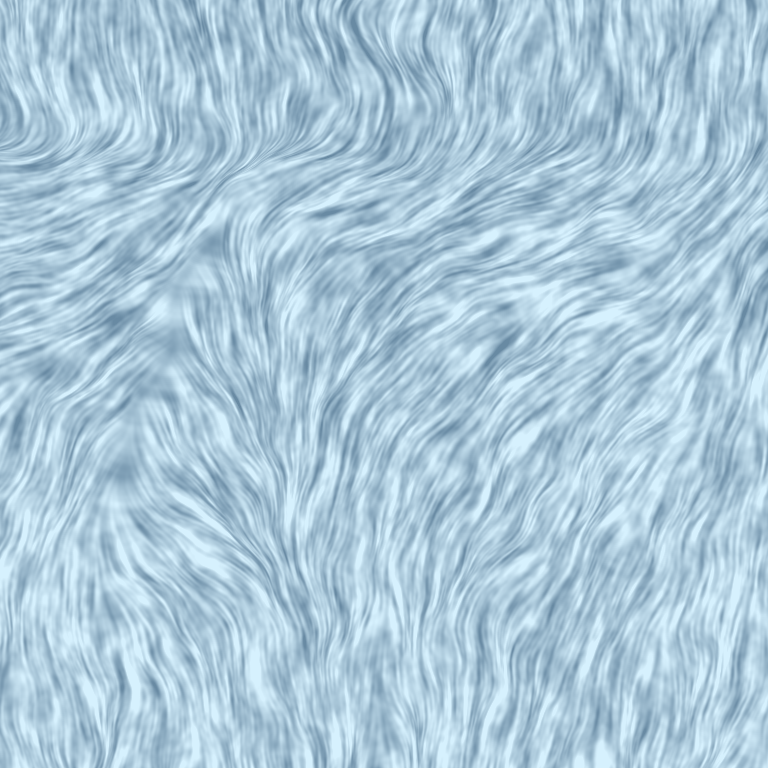
Give the GLSL for this texture, as a WebGL 2 fragment shader.

```glsl
#version 300 es
precision highp float;
// Pale blue long-pile fur: wavy strands combed along a bending direction field.

uniform vec2 u_resolution;
out vec4 fragColor;

#define STRAND_LENGTH 0.056
#define STEPS 20
#define FINE_SCALE 255.0
#define HAIR_SCALE 140.0
#define LOCK_SCALE 58.0
#define WAVINESS 1.0
#define CONTRAST 1.0
#define BRIGHTNESS 0.62
#define SHADOW_COLOR vec3(0.445, 0.575, 0.67)
#define LIGHT_COLOR vec3(0.805, 0.912, 0.967)

float hash(vec2 cell) {
    vec3 h = fract(vec3(cell.xyx) * 0.1031);
    h += dot(h, h.yzx + 33.33);
    return fract((h.x + h.y) * h.z);
}

// Smooth value noise in 0..1
float noise(vec2 p) {
    vec2 cell = floor(p);
    vec2 f = fract(p);
    f = f * f * (3.0 - 2.0 * f);
    float low = mix(hash(cell), hash(cell + vec2(1.0, 0.0)), f.x);
    float high = mix(hash(cell + vec2(0.0, 1.0)), hash(cell + 1.0), f.x);
    return mix(low, high, f.y);
}

// Same noise on a turned grid, so that no axis shows
float turnedNoise(vec2 p) {
    return noise(mat2(0.8, 0.6, -0.6, 0.8) * p + 40.0);
}

// Signed distance across the parting, positive on its right side
float partingOffset(vec2 p) {
    return p.x - 0.165 - 0.38 * (p.y - 0.42) - 0.012 * sin(p.y * 38.0);
}

// Angle of the strands, pointing from tip to root
float strandAngle(vec2 p) {
    float broad = turnedNoise(p * 8.0) - 0.5;
    float wave = noise(p * 25.0 + 9.0) - 0.5;

    // Lower coat: upright at the bottom, swept sideways further up
    float lower = mix(1.6, 0.5, smoothstep(0.1, 0.74, p.y));
    lower -= 0.4 * smoothstep(0.4, 0.8, p.x) * (1.0 - smoothstep(0.2, 0.6, p.y));
    lower += 0.35 * smoothstep(0.8, 1.0, p.x);
    lower -= 0.3 * (1.0 - smoothstep(0.0, 0.2, p.x)) * smoothstep(0.4, 0.65, p.y);

    // Hair to the right of the parting falls the other way
    float softness = mix(0.15, 0.008, smoothstep(0.15, 0.42, p.y));
    float side = smoothstep(-softness, softness, partingOffset(p));
    float fall = exp(-pow((p.x - 0.25) / 0.14, 2.0));
    lower += 1.2 * side * fall * smoothstep(0.05, 0.4, p.y)
           * (1.0 - smoothstep(0.66, 0.77, p.y));

    // Upper band: nearly upright, curling over at the seam
    float upper = mix(1.85, 1.3, smoothstep(0.0, 0.9, p.x));
    upper += 0.4 * sin(p.y * 38.0 + p.x * 9.0) * exp(-pow((p.x - 0.5) / 0.15, 2.0));
    float band = smoothstep(0.775, 0.845, p.y + 0.04 * broad);

    return mix(lower, upper, band) + WAVINESS * (0.5 * broad + 0.65 * wave);
}

// Averages noise along the strand: fine hairs, hairs, locks, lock relief
vec4 combStrands(vec2 p) {
    vec4 total = vec4(0.0);
    float weightSum = 0.0;
    for (int i = 0; i < STEPS; i++) {
        float s = (float(i) + 0.5) / float(STEPS);
        float angle = strandAngle(p);
        vec2 along = vec2(cos(angle), sin(angle));
        vec2 across = vec2(-along.y, along.x);
        // Heavier toward the far end, which gives each hair a bright tip
        float weight = (0.2 + s) * (1.0 - smoothstep(0.86, 1.0, s));
        float lock = turnedNoise(p * LOCK_SCALE);
        float lockBeside = turnedNoise((p + across * 0.007) * LOCK_SCALE);
        total += weight * vec4(noise(p * FINE_SCALE) - 0.5,
                               turnedNoise(p * HAIR_SCALE) - 0.5,
                               lock - 0.5, lock - lockBeside);
        weightSum += weight;
        p += along * STRAND_LENGTH / float(STEPS);
    }
    return total / weightSum;
}

void main() {
    vec2 p = gl_FragCoord.xy / u_resolution;
    vec4 strands = combStrands(p);
    float tone = dot(strands, vec4(2.2, 1.6, 0.35, 0.75)) * CONTRAST;

    // Broad light: brighter below, dimmer in the upper band
    tone += 0.2 * (turnedNoise(p * 5.0 + 3.0) - 0.5);
    tone += 0.06 - 0.14 * smoothstep(0.3, 0.95, p.y);

    // Shade inside the parting and under the seam
    float parting = exp(-pow(partingOffset(p) / 0.008, 2.0));
    tone -= 0.2 * parting * smoothstep(0.4, 0.48, p.y)
          * (1.0 - smoothstep(0.66, 0.74, p.y));
    float seam = p.y - 0.8 - 0.03 * (noise(p * 8.0) - 0.5);
    tone -= 0.06 * exp(-pow(seam / 0.02, 2.0));

    float light = clamp(BRIGHTNESS + tone, -0.1, 1.1);
    fragColor = vec4(mix(SHADOW_COLOR, LIGHT_COLOR, light), 1.0);
}
```
